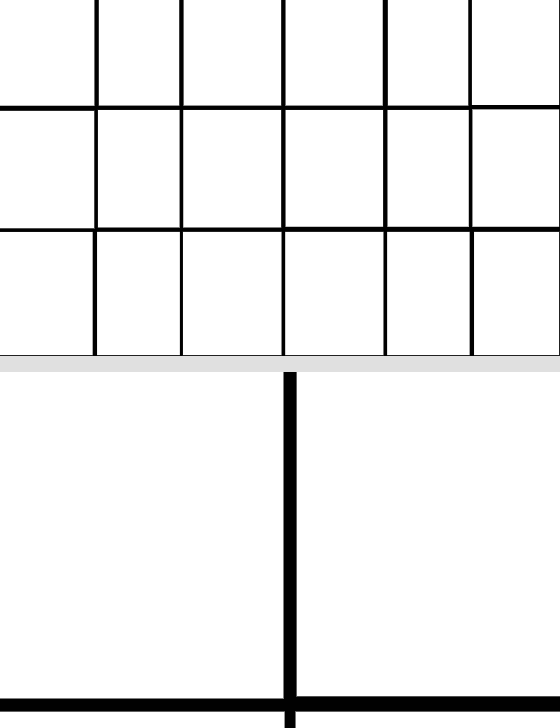
Top, the full canvas; bottom, a detail of the centre.
This pattern is drawn by a Shadertoy shader. Its source:

```glsl
const float CANVAS_WIDTH = 768.0;         // design units across the canvas
const vec3 PAPER = vec3(1.0);
const vec3 INK = vec3(0.004);
const int COLUMN_LINES = 5;
const float CENTRE_X = 388.6;             // middle upright
const float INNER_SPACING = 139.8;        // middle to inner uprights
const vec3 OUTER_SPACING = vec3(256.1, 256.8, 258.5); // middle to outer, per row
const vec2 ROW_BREAKS = vec2(148.0, 315.0);           // measured from the top
const float FRAME_WIDTH = 1.2;

// Stroke widths of the uprights, left to right, one row of cells per line
const float UPRIGHT_WIDTH[15] = float[](
    6.0, 6.0, 6.0, 7.0, 5.0,
    5.0, 5.0, 6.0, 6.0, 5.0,
    6.0, 4.2, 5.0, 5.0, 6.0);

// Bars: (height, stroke width) of each straight run
const vec2 UPPER_LEFT = vec2(148.5, 7.0);
const vec2 UPPER_MIDDLE = vec2(147.8, 6.0);
const vec2 UPPER_RIGHT = vec2(147.0, 6.0);
const vec2 LOWER_LEFT = vec2(315.6, 5.0);
const vec2 LOWER_MIDDLE = vec2(315.0, 6.0);
const vec2 LOWER_RIGHT = vec2(314.5, 7.0);

// Share of a pixel covered by a stroke along one axis
float strokeCoverage(float position, float centre, float width, float pixel) {
    float nearEdge = max(position - 0.5 * pixel, centre - 0.5 * width);
    float farEdge = min(position + 0.5 * pixel, centre + 0.5 * width);
    return clamp((farEdge - nearEdge) / pixel, 0.0, 1.0);
}

float uprightX(int column, int row) {
    int side = column - COLUMN_LINES / 2;
    float spacing = abs(side) == 2 ? OUTER_SPACING[row] : INNER_SPACING;
    return CENTRE_X + sign(float(side)) * spacing;
}

float uprights(vec2 p, float pixel) {
    int row = int(step(ROW_BREAKS.x, p.y) + step(ROW_BREAKS.y, p.y));
    float ink = 0.0;
    for (int column = 0; column < COLUMN_LINES; column++) {
        float width = UPRIGHT_WIDTH[row * COLUMN_LINES + column];
        ink = max(ink, strokeCoverage(p.x, uprightX(column, row), width, pixel));
    }
    return ink;
}

// The bars shift slightly where they cross an upright
float bars(vec2 p, float pixel) {
    bool beforeFirst = p.x < uprightX(0, 1);
    bool afterLast = p.x > uprightX(COLUMN_LINES - 1, 1);
    vec2 upper = beforeFirst ? UPPER_LEFT : afterLast ? UPPER_RIGHT : UPPER_MIDDLE;
    vec2 lower = beforeFirst ? LOWER_LEFT : p.x > CENTRE_X ? LOWER_RIGHT : LOWER_MIDDLE;
    return max(strokeCoverage(p.y, upper.x, upper.y, pixel),
               strokeCoverage(p.y, lower.x, lower.y, pixel));
}

// Thin border along the right and bottom edges
float frame(vec2 p, vec2 size, float pixel) {
    vec2 centre = size - 0.5 * FRAME_WIDTH;
    return max(strokeCoverage(p.x, centre.x, FRAME_WIDTH, pixel),
               strokeCoverage(p.y, centre.y, FRAME_WIDTH, pixel));
}

void mainImage(out vec4 fragColor, in vec2 fragCoord) {
    float pixel = CANVAS_WIDTH / iResolution.x;
    vec2 size = iResolution.xy * pixel;
    vec2 p = vec2(fragCoord.x, iResolution.y - fragCoord.y) * pixel;

    float ink = max(uprights(p, pixel), bars(p, pixel));
    ink = max(ink, frame(p, size, pixel));
    fragColor = vec4(mix(PAPER, INK, ink), 1.0);
}
```
